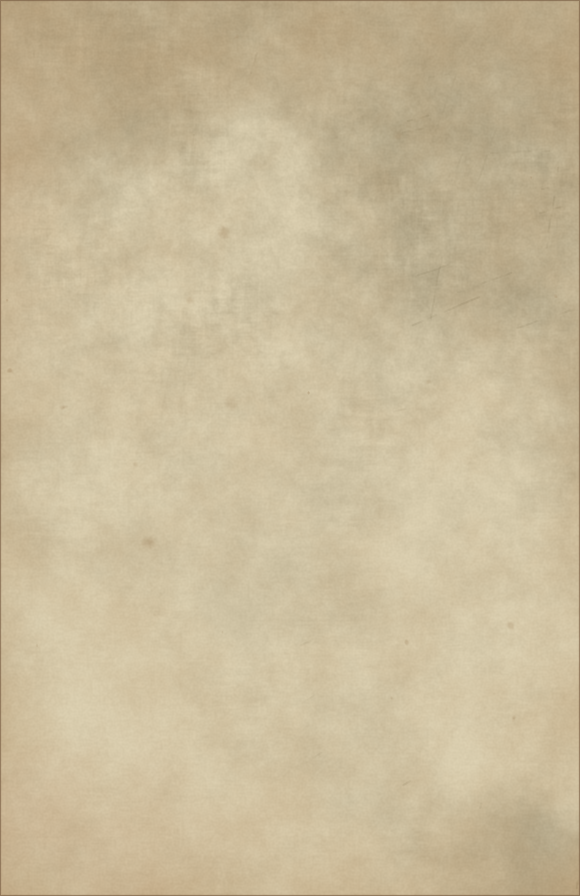
Give the GLSL for this texture, as a Shadertoy shader.

```glsl
const vec3 CREAM = vec3(0.846, 0.798, 0.676);
const vec3 GREY_SHADE = vec3(0.660, 0.612, 0.495);
const vec3 OCHRE = vec3(0.715, 0.605, 0.450);
const vec3 BLUSH = vec3(0.760, 0.640, 0.510);
const vec3 RUST = vec3(0.600, 0.480, 0.330);
const vec3 EDGE_BROWN = vec3(0.450, 0.340, 0.240);

vec2 hash2(vec2 cell) {
    vec3 q = fract(cell.xyx * vec3(0.1031, 0.1030, 0.0973));
    q += dot(q, q.yzx + 33.33);
    return fract((q.xx + q.yz) * q.zy);
}

float cornerSlope(vec2 cell, vec2 offset) {
    float angle = 6.2832 * hash2(cell).x;
    return dot(vec2(cos(angle), sin(angle)), offset);
}

float gradientNoise(vec2 p) {
    vec2 i = floor(p), f = fract(p);
    vec2 w = f * f * f * (f * (f * 6.0 - 15.0) + 10.0);
    vec2 e = vec2(1.0, 0.0);
    float low = mix(cornerSlope(i, f), cornerSlope(i + e, f - e), w.x);
    float high = mix(cornerSlope(i + e.yx, f - e.yx), cornerSlope(i + 1.0, f - 1.0), w.x);
    return mix(low, high, w.y);
}

float fbm(vec2 p, int octaves, float gain) {
    float sum = 0.0, amplitude = 1.0;
    for (int i = 0; i < octaves; i++) {
        sum += amplitude * gradientNoise(p);
        p = mat2(1.6, 1.2, -1.2, 1.6) * p + 17.3;
        amplitude *= gain;
    }
    return sum;
}

// Soft elliptical zone: 1 at its centre, fading outwards
float zone(vec2 uv, vec2 centre, vec2 radius) {
    vec2 d = (uv - centre) / radius;
    return exp(-dot(d, d));
}

float segmentDistance(vec2 p, vec2 a, vec2 b) {
    vec2 pa = p - a, ba = b - a;
    return length(pa - ba * clamp(dot(pa, ba) / dot(ba, ba), 0.0, 1.0));
}

// Scattered foxing spots, mostly tiny
float foxing(vec2 p, float aspect) {
    float stain = 0.0;
    for (int i = 0; i < 24; i++) {
        vec2 r = hash2(vec2(float(i), 7.0));
        vec2 centre = hash2(vec2(float(i), 21.0)) * vec2(aspect, 1.0);
        float radius = mix(0.0012, 0.007, r.x * r.x * r.x);
        float d = length(p - centre) + 0.003 * gradientNoise(p * 160.0);
        stain += (0.12 + 0.25 * r.y) * (1.0 - smoothstep(0.0, 1.6 * radius, d));
    }
    return min(stain, 1.0);
}

// Fine broken scratches within the box from low to high, in units of the sheet
float scratches(vec2 p, vec2 low, vec2 high, vec2 lengths, float seed) {
    float mark = 0.0;
    for (int i = 0; i < 14; i++) {
        vec2 r = hash2(vec2(float(i), seed));
        vec2 start = mix(low, high, hash2(vec2(float(i), seed + 16.0)));
        float angle = i % 3 == 0 ? 1.2 + 0.4 * r.x : 0.6 * r.x;
        vec2 end = start + mix(lengths.x, lengths.y, r.y) * vec2(cos(angle), sin(angle));
        float d = segmentDistance(p + 0.002 * gradientNoise(p * 30.0), start, end);
        mark += (0.4 + 0.6 * r.x) * (1.0 - smoothstep(0.0003, 0.0020, d));
    }
    return mark * smoothstep(-0.3, 0.3, gradientNoise(p * 70.0));
}

void mainImage(out vec4 fragColor, in vec2 fragCoord) {
    vec2 uv = fragCoord / iResolution.xy;
    vec2 p = fragCoord / iResolution.y;
    float aspect = iResolution.x / iResolution.y;
    float upper = smoothstep(0.25, 0.75, uv.y);

    // Broad clouds, ragged blotches and patchy brush marks
    float clouds = fbm(p * 4.0 + 3.1, 7, 0.62);
    float blotches = fbm(p * 17.0 + 40.0, 5, 0.78);
    float streaks = fbm(p * vec2(16.0, 90.0) + 5.0, 3, 0.7);
    float drips = fbm(p * vec2(95.0, 18.0) + 80.0, 3, 0.7);
    float patches = smoothstep(-0.2, 0.45, fbm(p * 7.0 + 31.0, 3, 0.5));
    vec2 warped = uv + 0.13 * vec2(clouds, fbm(p * 5.0 + 60.0, 6, 0.65));

    // Where the sheet has aged
    float top = smoothstep(0.72, 1.02, warped.y);
    float shade = 0.54 * top + 0.48 * zone(warped, vec2(0.80, 0.76), vec2(0.24, 0.15))
        + 0.32 * zone(warped, vec2(0.97, 0.58), vec2(0.18, 0.17))
        + 0.70 * zone(warped, vec2(1.0, 0.0), vec2(0.22, 0.09));
    shade += 0.03 + 0.09 * upper + 0.22 * clouds + mix(0.11, 0.23, upper) * blotches;
    shade += patches * mix(0.09, 0.16, upper) * (streaks + drips * upper);
    float side = exp(-uv.x * 15.0) + 0.6 * exp(-(1.0 - uv.x) * 18.0);
    float warm = 0.07 + 0.28 * side + 0.36 * exp(-uv.y * 15.0) + 0.26 * top
        + 0.24 * fbm(p * 8.0 + 90.0, 6, 0.68);
    float blush = zone(warped, vec2(0.0, 0.04), vec2(0.30, 0.08))
        + 0.5 * zone(warped, vec2(0.0, 0.80), vec2(0.08, 0.15));

    vec3 color = mix(CREAM, GREY_SHADE, clamp(shade, -0.03, 1.0));
    color = mix(color, OCHRE, clamp(warm, 0.0, 0.75));
    color = mix(color, BLUSH, 0.30 * min(blush, 1.0));

    // Spots, scratches and crisp paper grain
    color = mix(color, RUST, foxing(p, aspect));
    color -= 0.050 * scratches(p, vec2(0.65 * aspect, 0.60), vec2(aspect, 0.95), vec2(0.02, 0.09), 43.0);
    color -= 0.045 * scratches(p, vec2(0.0), vec2(aspect, 1.0), vec2(0.004, 0.025), 91.0);
    float grain = 0.7 * gradientNoise(p * 150.0 + 9.0) + 1.3 * gradientNoise(p * 330.0);
    float fibre = gradientNoise(p * vec2(80.0, 310.0)) + 0.6 * gradientNoise(p * vec2(310.0, 80.0));
    color += 0.015 * grain + 0.009 * fibre;

    // Hairline dark rim
    vec2 border = min(p, vec2(aspect, 1.0) - p);
    float rim = 1.0 - smoothstep(0.0006, 0.0020, min(border.x, border.y));
    color = mix(color, EDGE_BROWN, 0.60 * rim);
    fragColor = vec4(clamp(color, 0.0, 1.0), 1.0);
}
```
